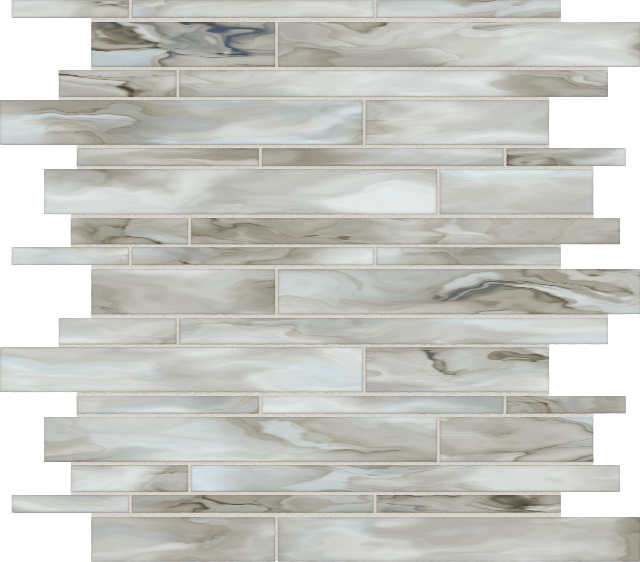
This texture is drawn by a Shadertoy shader. Its source:

```glsl
// Staggered mosaic sheet of streaked, smoky glass strips set in pale grout.

const float SHEET = 768.0;    // sheet units across the canvas
const float PERIOD = 297.0;   // height of the seven-row repeat
const float ROW_WIDTH = 659.0;
const float SHEET_END = 673.5;
const float HALF_JOINT = 2.0;

// Each row: top, bottom, left end, first joint
const vec4 ROWS[7] = vec4[7](
    vec4(0.0, 21.0, 14.0, 156.5),
    vec4(26.0, 80.0, 109.5, 332.0),
    vec4(84.5, 116.0, 70.5, 213.5),
    vec4(120.0, 173.5, 0.0, 437.0),
    vec4(178.0, 199.0, 92.0, 312.5),
    vec4(203.0, 257.0, 53.0, 526.0),
    vec4(261.5, 293.0, 85.0, 227.5));

const vec3 PAPER = vec3(1.0);
const vec3 GROUT = vec3(0.85, 0.83, 0.79);
const vec3 MILK = vec3(0.86, 0.875, 0.865);
const vec3 ASH = vec3(0.695, 0.685, 0.65);
const vec3 OLIVE = vec3(0.54, 0.51, 0.43);
const vec3 UMBER = vec3(0.25, 0.22, 0.16);
const vec3 SLATE = vec3(0.22, 0.30, 0.40);

float hash(vec2 p) {
    return fract(sin(dot(p, vec2(127.1, 311.7))) * 43758.5453);
}

float noise(vec2 p) {
    vec2 i = floor(p), f = fract(p);
    f = f * f * (3.0 - 2.0 * f);
    return mix(mix(hash(i), hash(i + vec2(1, 0)), f.x),
               mix(hash(i + vec2(0, 1)), hash(i + vec2(1, 1)), f.x), f.y);
}

float fbm(vec2 p) {
    float sum = 0.0, amp = 0.54;
    for (int i = 0; i < 4; i++) {
        sum += amp * noise(p);
        p = p * 2.03 + vec2(3.7, 8.1);
        amp *= 0.45;
    }
    return sum;
}

// Crisper on one side, fading like smoke on the other
float wisp(float d, float fade) {
    return smoothstep(-0.045, 0.025, d) * exp(-max(d, 0.0) * fade);
}

float boxDistance(vec2 p, vec2 lo, vec2 hi) {
    vec2 q = abs(p - 0.5 * (lo + hi)) - 0.5 * (hi - lo);
    return length(max(q, 0.0)) + min(max(q.x, q.y), 0.0);
}

float span(float x, float lo, float hi, float aa) {
    return clamp((x - lo) / aa + 0.5, 0.0, 1.0) * clamp((hi - x) / aa + 0.5, 0.0, 1.0);
}

// Streaked glass; each tile gets its own flow, strength and tint
vec3 glass(vec2 p, vec2 id) {
    float strength = hash(id + 4.3);
    float tint = hash(id + 9.6);
    vec2 q = p / vec2(105.0, 30.0) + 40.0 * vec2(hash(id), hash(id + 2.7));
    vec2 warp = vec2(fbm(q * 0.8 + 3.1), fbm(q * 0.8 + vec2(7.7, 1.3))) - 0.47;
    vec2 flow = q + warp * vec2(2.2, 2.6);
    float n = fbm(flow * vec2(0.8, 0.9));
    float m = fbm(flow * vec2(0.9, 1.5) + 15.0);
    float streak = fbm(flow * vec2(1.3, 2.6) + 27.0) - 0.47;

    // Broad patches where the smoke gathers
    float patches = noise(q * vec2(0.75, 0.35) + 0.6 * warp + 31.0);
    float thick = smoothstep(0.3, 0.75, patches + 0.3 * (strength - 0.45));
    float cloud = smoothstep(0.32, 0.66, fbm(q * vec2(0.7, 0.9) + warp * 1.6 + 21.0));
    vec3 col = mix(MILK, ASH, clamp(cloud * mix(0.5, 0.95, strength) + 0.3 * thick, 0.0, 1.0));
    col += vec3(-0.05, -0.01, 0.02) * smoothstep(0.4, 0.65, m) * tint;
    col += 0.14 * streak;

    // Smoke with soft veins and fine threads
    float smoke = wisp(n - 0.45, 6.0) * thick;
    float vein = wisp(0.49 - m, 11.0) * (0.12 + 0.75 * thick);
    float thread = wisp(streak, 22.0) * (0.1 + 0.3 * thick);
    float stain = smoke * 0.75 + vein * 0.55 + thread * 0.5;
    col = mix(col, OLIVE, clamp(stain * 0.85, 0.0, 0.95));

    float blue = smoothstep(0.45, 0.65, noise(q * vec2(0.8, 0.6) + 50.0)) * smoothstep(0.3, 0.6, tint);
    float dark = smoothstep(0.6, 1.35, stain + 0.25 * (strength - 0.5));
    return mix(col, mix(UMBER, SLATE, blue), dark * 0.95);
}

void mainImage(out vec4 fragColor, in vec2 fragCoord) {
    float aa = SHEET / iResolution.x;
    vec2 p = vec2(fragCoord.x, iResolution.y - fragCoord.y) * aa;
    float band = floor(p.y / PERIOD);
    float y = p.y - band * PERIOD;

    // Find the row; its cell includes the grout line below it
    int k = 0;
    for (int i = 1; i < 7; i++) if (y >= ROWS[i].x) k = i;
    vec4 row = ROWS[k];
    float nextLeft = ROWS[(k + 1) % 7].z;
    float right = row.z + ROW_WIDTH;

    // Thin rows hold three tiles, the others two
    bool thin = row.y - row.x < 25.0;
    float joint2 = thin ? row.w + 293.5 : right + HALF_JOINT;
    vec2 ends = vec2(row.z - HALF_JOINT, row.w);
    float tile = 0.0;
    if (p.x > row.w) { ends = vec2(row.w, joint2); tile = 1.0; }
    if (thin && p.x > joint2) { ends = vec2(joint2, right + HALF_JOINT); tile = 2.0; }
    float d = boxDistance(vec2(p.x, y), vec2(ends.x + HALF_JOINT, row.x),
                          vec2(ends.y - HALF_JOINT, row.y));
    d += 0.4 * (noise(p * 0.22) - 0.5);

    // Grout fills joints in a row and only the overlap between rows
    bool inGap = y > row.y;
    float lo = inGap ? max(row.z, nextLeft) : row.z + 2.0;
    float hi = inGap ? min(row.z, nextLeft) + ROW_WIDTH : right - 2.0;
    float bed = span(p.x, lo, hi, aa) * step(p.y, SHEET_END);
    float grain = noise(p * 0.9) - 0.5;
    vec3 grout = GROUT + 0.08 * grain - 0.12 * exp(-max(d, 0.0) / 0.7);
    vec3 col = mix(PAPER, grout, bed);

    // Glass with a shaded rim, deepest along the lower edge and the joints
    vec3 face = glass(p, vec2(float(k) + 7.0 * band, tile));
    float lower = smoothstep(4.0, 0.0, row.y - y);
    face *= 1.0 - (0.14 + 0.12 * lower) * exp(min(d, 0.0) / 1.2);
    col = mix(col, face, clamp(0.5 - d / aa, 0.0, 1.0));
    fragColor = vec4(col, 1.0);
}
```
